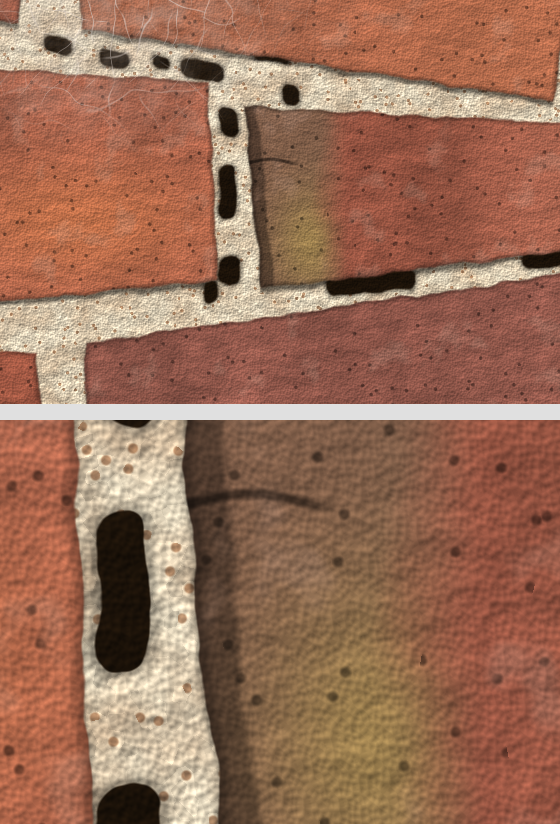
Top: the whole. Bottom: its middle third, enlarged.
Write a Shadertoy shader that draws this texture.

```glsl
// A close, oblique view of a weathered brick wall: six rough bricks, sandy
// mortar with dark cavities, and cobwebs in the upper left. Bricks are convex
// quads; layered sines and cellular noise give the wear, grain and relief.

// Brick corners in units of canvas height: left xy, right xy.
const vec4 TOP[6] = vec4[6](
    vec4(-.1, 1.1, .06, 1.1), vec4(.20, 1.1, 1.42, 1.1), vec4(-.1, .835, .513, .799),
    vec4(.606, .737, 1.5, .692), vec4(.211, .151, 1.5, .337), vec4(-.1, .128, .09, .128));
const vec4 BOTTOM[6] = vec4[6](
    vec4(-.1, .946, .045, .946), vec4(.20, .928, 1.372, .748), vec4(-.1, .245, .54, .305),
    vec4(.648, .284, 1.5, .392), vec4(.216, -.1, 1.5, -.1), vec4(-.1, -.1, .11, -.1));
const vec3 TINT[6] = vec3[6](
    vec3(.60, .34, .26), vec3(.66, .39, .28), vec3(.64, .37, .28),
    vec3(.57, .32, .25), vec3(.56, .34, .29), vec3(.62, .34, .26));
// Mortar cavities: centre, half size.
const vec4 CAVITY[12] = vec4[12](
    vec4(.144, .888, .032, .018), vec4(.284, .856, .036, .020), vec4(.401, .845, .022, .014),
    vec4(.500, .826, .052, .021), vec4(.721, .766, .023, .024), vec4(.566, .698, .021, .033),
    vec4(.562, .525, .021, .067), vec4(.567, .331, .026, .036), vec4(.524, .277, .016, .026),
    vec4(.920, .300, .110, .025), vec4(1.345, .356, .050, .020), vec4(.670, .857, .040, .012));

const vec3 MORTAR_LIGHT = vec3(.88, .83, .73);
const vec3 MORTAR_DARK = vec3(.69, .57, .45);
const vec3 CAVITY_DARK = vec3(.13, .085, .04);
const vec3 WEB = vec3(.87, .82, .79);

// Layered sines, roughly -1 to 1.
float ripple(vec2 p) {
    float sum = 0., amp = .5;
    for (int i = 0; i < 5; i++) {
        p = mat2(.8, .6, -.6, .8) * p * 1.7 + 2.3;
        sum += amp * sin(p.x + 1.4 * sin(p.y));
        amp *= .6;
    }
    return sum;
}

vec2 hash2(vec2 p) {
    return fract(sin(vec2(dot(p, vec2(127.1, 311.7)), dot(p, vec2(269.5, 183.3)))) * 43758.5);
}

// Cellular noise: distance to the nearest seed, and its random value.
vec2 cells(vec2 p) {
    vec2 base = floor(p), best = vec2(9., 0.);
    for (int y = -1; y <= 1; y++)
    for (int x = -1; x <= 1; x++) {
        vec2 id = base + vec2(x, y), seed = hash2(id);
        float d = length(id + seed - p);
        if (d < best.x) best = vec2(d, fract(seed.x * 7. + seed.y * 13.));
    }
    return best;
}

float blob(vec2 p, vec2 centre, vec2 radius) {
    vec2 d = (p - centre) / radius;
    return exp(-dot(d, d));
}

// Signed distance to the line a-b, positive on its left.
float edge(vec2 p, vec2 a, vec2 b) {
    vec2 d = b - a;
    return dot(p - a, normalize(vec2(-d.y, d.x)));
}

// Nearest brick: signed distance and index.
vec2 bricks(vec2 p) {
    vec2 best = vec2(9., 0.);
    for (int i = 0; i < 6; i++) {
        vec4 t = TOP[i], b = BOTTOM[i];
        float d = max(max(edge(p, t.xy, t.zw), edge(p, t.zw, b.zw)),
                      max(edge(p, b.zw, b.xy), edge(p, b.xy, t.xy)));
        if (d < best.x) best = vec2(d, float(i));
    }
    return best;
}

float cavities(vec2 p) {
    float best = 9.;
    for (int i = 0; i < 12; i++) {
        vec4 c = CAVITY[i];
        vec2 d = p - c.xy;
        d.y += (c.y - .5) * .45 * d.x;
        float r = min(c.z, c.w) * .8;
        best = min(best, length(max(abs(d) - c.zw + r, 0.)) - r);
    }
    return best;
}

float relief(vec2 p) {
    return .4 * ripple(p * vec2(22., 42.)) + .3 * cells(p * 75.).x + .4 * cells(p * 170.).x;
}

vec3 brickColour(vec2 p, int id) {
    vec3 c = TINT[id] * (1. + .09 * ripple(p * vec2(7., 2.5)) + .07 * ripple(p * 24.));
    if (id == 1) c = mix(c, vec3(.73, .44, .31), .6 * smoothstep(.7, 1.3, p.x));
    if (id == 2) c = mix(c, vec3(.77, .45, .29), .85 * blob(p, vec2(.2, .45), vec2(.3, .15)));
    if (id == 3) {
        vec3 brown = mix(vec3(.49, .36, .28), vec3(.60, .49, .30), blob(p, vec2(.77, .4), vec2(.09, .13)));
        c = mix(brown, c, smoothstep(.77, .87, p.x + .02 * ripple(p * 9.)));
        c = mix(c, vec3(.70, .42, .33), .7 * smoothstep(1.0, 1.4, p.x));
        float side = edge(p, BOTTOM[3].xy, TOP[3].xy) + .006 * ripple(p * 20.);
        c *= 1. - .35 * smoothstep(-.034, -.024, side);
        float crease = abs(p.y - .6 - .006 * sin(p.x * 40.));
        c *= 1. - .5 * smoothstep(.007, .001, crease) * smoothstep(.75, .71, p.x);
    }
    vec2 pit = cells(p * 42.);
    c *= 1. - .4 * step(.84, pit.y) * smoothstep(.26, .1, pit.x);
    return mix(c, vec3(.74, .60, .53), .22 * smoothstep(.35, .9, ripple(p * 13. + 4.)));
}

vec3 mortarColour(vec2 p) {
    vec3 c = mix(MORTAR_DARK, MORTAR_LIGHT, clamp(.78 + .3 * ripple(p * 22.), 0., 1.));
    vec2 grain = cells(p * 85.);
    c *= .91 + .16 * grain.y;
    return mix(c, vec3(.56, .38, .25), .7 * step(.9, grain.y) * smoothstep(.45, .25, grain.x));
}

// Fine crossing strands.
float strands(vec2 p) {
    float sum = 0.;
    for (int i = 0; i < 5; i++) {
        float k = float(i), a = .5 + k * 1.3;
        float wave = sin(dot(p, vec2(cos(a), sin(a))) * 42. + 2. * ripple(p * 4. + k));
        sum += smoothstep(.12, 0., abs(wave)) * smoothstep(-.2, .5, ripple(p * 9. + k * 5.));
    }
    return min(sum, 1.);
}

void mainImage(out vec4 fragColor, in vec2 fragCoord) {
    vec2 p = fragCoord / iResolution.y;
    float soft = 1.5 / iResolution.y;
    vec2 rough = p + .005 * vec2(ripple(p * 17.), ripple(p.yx * 19. + 3.));
    float bump = relief(p) - relief(p + vec2(-.002, .003));

    // Mortar, shadowed under bricks and sunk into cavities
    vec3 colour = mortarColour(p) * (1. + .75 * bump);
    colour *= 1. - .5 * smoothstep(.007, -.007, bricks(rough + vec2(0., .012)).x);
    float hole = cavities(rough);
    colour *= 1. - .3 * smoothstep(.014, 0., hole);
    colour = mix(colour, CAVITY_DARK * (.8 + .8 * bump), smoothstep(soft, -soft, hole));

    // Bricks with worn, darkened rims
    vec2 brick = bricks(rough);
    vec3 face = brickColour(p, int(brick.y)) * (1. + .6 * bump);
    face *= 1. - .3 * smoothstep(-.014, 0., brick.x);
    colour = mix(colour, face, smoothstep(soft, -soft, brick.x));

    // Cobweb haze and strands
    float web = blob(p, vec2(.32, .98), vec2(.36, .13)) + .6 * blob(p, vec2(.25, .77), vec2(.3, .09));
    float haze = .2 + .15 * ripple(p * 30.);
    colour = mix(colour, WEB, clamp(web * (haze + .5 * strands(p)), 0., .8));
    fragColor = vec4(clamp(colour, 0., 1.), 1.);
}
```
